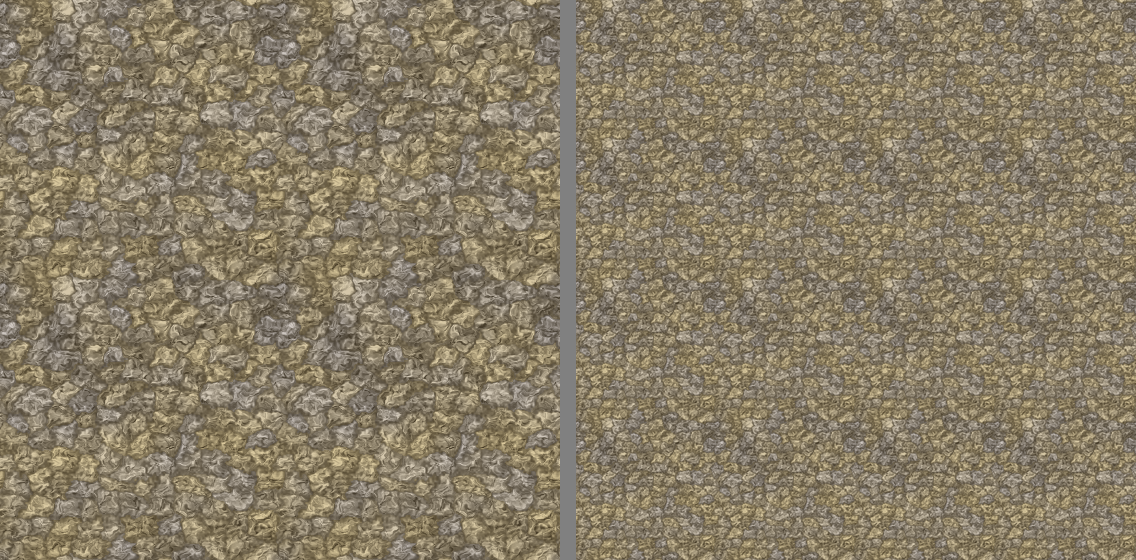
Left: one tile. Right: repeated 2 by 2.
Give the GLSL for this texture, as a Shadertoy shader.

```glsl
// Rough rubble wall: weathered blocky stones with dark, uneven earth joints.
// Stones are cells of a wrapped Voronoi diagram with a boxy, rotated metric;
// grain and cleavage lie in each stone's own frame, so they tile with it.

#define REPEATS 2.0               // tile copies across and down
#define STONES vec2(11.0, 13.0)   // stones per tile
#define JITTER 0.72               // scatter of the stone centres
#define TILT 0.75                 // range of stone rotation, radians
#define WARP 0.55                 // waviness of the outlines
#define JOINT 0.115               // joint half width, in stones
#define GRAIN 1.45                // contrast of the stone surface
#define DARK vec3(0.27, 0.24, 0.18)
#define LIGHT vec3(0.78, 0.76, 0.70)
#define OCHRE vec3(1.06, 1.00, 0.84)
#define MAUVE vec3(0.99, 0.985, 1.06)

float hash(vec2 p) {
    vec3 q = fract(p.xyx * 0.1031);
    q += dot(q, q.yzx + 33.33);
    return fract((q.x + q.y) * q.z);
}

// Value noise repeating every "period" lattice cells
float noise(vec2 p, vec2 period) {
    vec2 i = floor(p), f = fract(p);
    f = f * f * (3.0 - 2.0 * f);
    vec2 a = mod(i, period), b = mod(i + 1.0, period);
    return mix(mix(hash(a), hash(vec2(b.x, a.y)), f.x),
               mix(hash(vec2(a.x, b.y)), hash(b), f.x), f.y);
}

float fbm(vec2 p, vec2 period) {
    float sum = 0.0, weight = 0.5;
    for (int i = 0; i < 3; i++) {
        sum += weight * noise(p, period);
        p *= 2.0;
        period *= 2.0;
        weight *= 0.65;
    }
    return sum / 1.036;
}

// Distance to a stone centre: between a circle and a square
float boxy(vec2 v) {
    v *= v;
    return sqrt(sqrt(dot(v, v)));
}

// Finds the nearest stone; returns half the gap to the second nearest
float stones(vec2 p, out vec2 local, out vec2 id) {
    float nearest = 9.0, second = 9.0;
    vec2 cell = floor(p);
    for (int y = -2; y <= 2; y++)
    for (int x = -2; x <= 2; x++) {
        vec2 c = cell + vec2(x, y);
        vec2 key = mod(c, STONES);
        vec2 rnd = vec2(hash(key + 17.3), hash(key + 71.9));
        vec2 v = p - c - 0.5 - JITTER * (rnd - 0.5);
        float angle = TILT * (hash(key + 5.1) - 0.5);
        float stretch = mix(0.78, 1.2, hash(key + 41.7));
        float s = sin(angle), k = cos(angle);
        v = mat2(k, -s, s, k) * v;
        float d = boxy(v * vec2(stretch, 1.0 / stretch)) * mix(0.88, 1.15, hash(key + 93.2));
        if (d < nearest) {
            second = nearest;
            nearest = d;
            local = v;
            id = key;
        } else {
            second = min(second, d);
        }
    }
    return 0.5 * (second - nearest);
}

void mainImage(out vec4 fragColor, in vec2 fragCoord) {
    vec2 tile = fragCoord / iResolution.xy * REPEATS;
    float pixel = REPEATS * STONES.y / iResolution.y;

    // Stone layout with broken outlines
    vec2 period = 2.0 * STONES;
    vec2 q = tile * period;
    vec2 bend = vec2(fbm(q, period), fbm(q + 7.37, period)) - 0.5;
    vec2 local, id;
    float gap = stones(tile * STONES + WARP * bend, local, id);
    float seed = hash(id + 29.4), tone = hash(id + 53.8);

    // Pitted grain, slanting cleavage and relief lit from the upper left
    vec2 wide = vec2(4096.0);
    vec2 g = local + 10.0 + 60.0 * vec2(seed, tone);
    float pits = fbm(g * 4.5, wide);
    float relief = pits - fbm((g + vec2(-0.07, 0.07)) * 4.5, wide);
    float layers = fbm(vec2(g.x + g.y * 0.4, g.y * 4.0 - g.x) * 2.2, wide);
    float speck = noise(g * 12.0, wide);
    float grain = 0.5 * (pits - 0.5) + 0.4 * (layers - 0.5) + 0.3 * (speck - 0.5) + 0.45 * relief;
    float value = 0.57 + GRAIN * grain + 0.2 * (tone - 0.5);

    // Rounded rims: bright above, shaded below
    float rim = 1.0 - smoothstep(0.05, 0.26, gap);
    value += 0.12 * rim * dot(normalize(local + 1e-4), vec2(-0.5, 0.86));

    // Joints of varying width, filled with dark grit
    float wear = fbm(q * 0.5, STONES);
    float grit = noise(tile * 128.0, vec2(128.0));
    float width = JOINT * mix(0.3, 1.6, wear);
    float stone = smoothstep(-0.2 * width, width + 0.5 * pixel, gap + 0.06 * (grit - 0.5));
    value = mix(0.1 + 0.28 * grit, value, stone);

    // Broad weathering and a tint for each stone
    float stain = fbm(tile * 5.0, vec2(5.0));
    value += 0.22 * (stain - 0.5);
    vec3 color = mix(DARK, LIGHT, clamp(value, 0.0, 1.05));
    color *= mix(MAUVE, OCHRE, smoothstep(0.15, 1.0, 0.55 * seed + 0.6 * stain));
    fragColor = vec4(color, 1.0);
}
```
